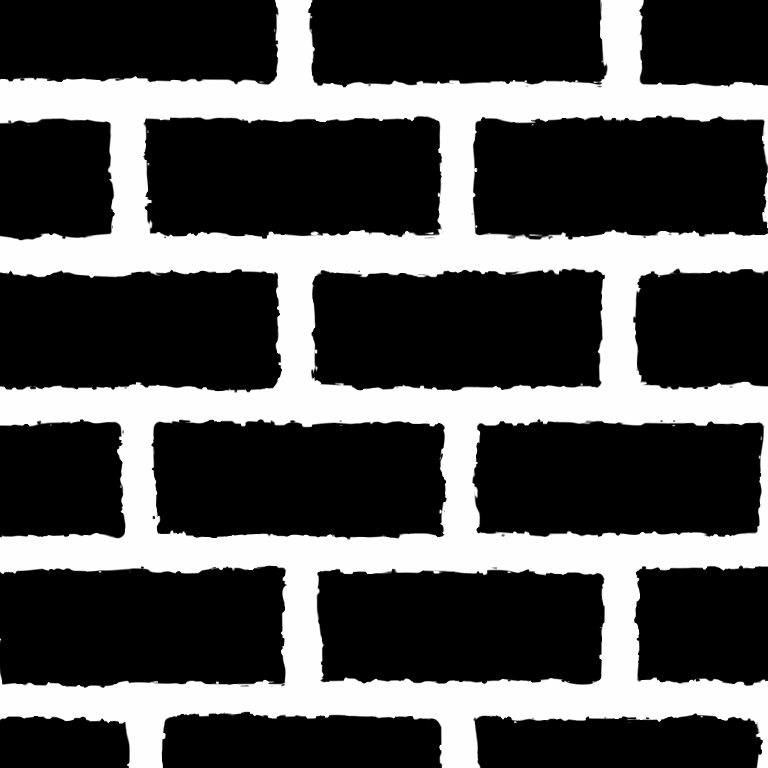
This pattern is drawn by a WebGL 2 fragment shader. Its source:

```glsl
#version 300 es
precision highp float;

#define BRICK_PITCH vec2(0.4206, 0.195)
#define GRID_ORIGIN vec2(0.177, 0.0885)
#define JOINT_WIDTH vec2(0.0465, 0.0470)
#define ROW_GROWTH 0.0077
#define JOINT_SLANT 0.05
#define SIZE_JITTER 0.0035
#define TILT 0.014
#define CORNER_RADIUS 0.010
#define WAVE 0.0055
#define CHIPS 0.0060
#define BRICK_COLOR vec3(0.0)
#define MORTAR_COLOR vec3(0.995)

uniform vec2 u_resolution;
out vec4 fragColor;

vec2 hash22(vec2 p) {
    vec3 q = fract(vec3(p.xyx) * vec3(0.1031, 0.1030, 0.0973));
    q += dot(q, q.yzx + 33.33);
    return fract((q.xx + q.yz) * q.zy);
}

float valueNoise(vec2 p) {
    vec2 cell = floor(p), f = fract(p);
    f = f * f * (3.0 - 2.0 * f);
    float bottom = mix(hash22(cell).x, hash22(cell + vec2(1.0, 0.0)).x, f.x);
    float top = mix(hash22(cell + vec2(0.0, 1.0)).x, hash22(cell + 1.0).x, f.x);
    return mix(bottom, top, f.y);
}

float roundedBox(vec2 p, vec2 halfSize, float radius) {
    vec2 d = abs(p) - halfSize + radius;
    return length(max(d, 0.0)) + min(max(d.x, d.y), 0.0) - radius;
}

// Edge displacement: slow undulation, short steps and sparse nubs
float edgeWear(vec2 p) {
    float wave = valueNoise(p * 26.0) - 0.5;
    float steps = smoothstep(0.3, 0.7, valueNoise(p * 58.0 + 31.0)) - 0.5;
    float fine = valueNoise(p * 125.0 + 67.0);
    float nubs = smoothstep(0.68, 0.90, fine) - smoothstep(0.32, 0.10, fine);
    return WAVE * (wave + 0.55 * steps) + CHIPS * 0.5 * nubs;
}

// Signed distance to the brick that owns this point
float brickDistance(vec2 uv) {
    // Slightly slanted joints and rows that grow upward
    float x = uv.x - JOINT_SLANT * (0.7 - uv.x) * (0.5 - uv.y) - GRID_ORIGIN.x;
    float y = uv.y - GRID_ORIGIN.y;
    vec2 grid = vec2(x / BRICK_PITCH.x, y / (0.189 + ROW_GROWTH * y));

    // Running bond: every other row shifts by half a brick
    grid.x -= 0.5 * (1.0 - mod(floor(grid.y), 2.0));
    vec2 id = floor(grid);
    vec2 local = (grid - id - 0.5) * BRICK_PITCH;

    // Each brick has its own place, size, tilt and corners
    vec2 seed = id + 40.0;
    vec2 shift = hash22(seed) - 0.5;
    vec2 grow = hash22(seed + 13.7) - 0.5;
    vec2 shape = hash22(seed + 29.3);
    vec2 p = local - shift * SIZE_JITTER;
    p += TILT * (shape.x - 0.5) * vec2(-p.y, p.x);
    vec2 halfSize = 0.5 * (BRICK_PITCH - JOINT_WIDTH) + grow * SIZE_JITTER;
    float radius = CORNER_RADIUS * shape.y;
    return roundedBox(p, halfSize, radius) + edgeWear(local + seed * 1.37);
}

void main() {
    vec2 uv = gl_FragCoord.xy / u_resolution;
    float pixel = 1.0 / min(u_resolution.x, u_resolution.y);
    float mortar = smoothstep(-pixel, pixel, brickDistance(uv));
    fragColor = vec4(mix(BRICK_COLOR, MORTAR_COLOR, mortar), 1.0);
}
```
